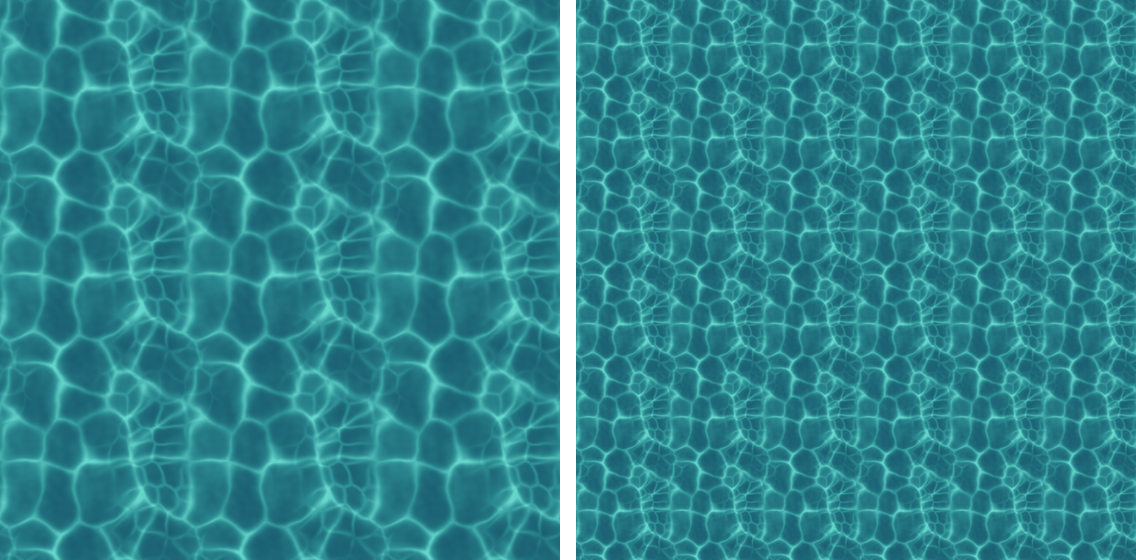
Left, the tile; right, the same tile 2 across and 2 down.
Reproduce this texture procedurally as a three.js fragment shader.

```glsl
// Sunlit pool water: a wrapping net of teal caustic light, three repeats each way.
varying vec2 vUv;

vec2 hash2(vec2 p) {
  vec2 k = vec2(dot(p, vec2(127.1, 311.7)), dot(p, vec2(269.5, 183.3)));
  return fract(sin(k) * 43758.5);
}

// Gradient noise that wraps once per tile, about -0.7 to 0.7
float corner(vec2 id, vec2 offset, float period, float seed) {
  float angle = 6.28319 * hash2(mod(id, period) + seed).x;
  return dot(vec2(cos(angle), sin(angle)), offset);
}

float noise(vec2 tile, float period, float seed) {
  vec2 p = tile * period;
  vec2 i = floor(p);
  vec2 f = p - i;
  vec2 u = f * f * f * (f * (f * 6.0 - 15.0) + 10.0);
  vec2 e = vec2(1.0, 0.0);
  float low = mix(corner(i, f, period, seed), corner(i + e, f - e, period, seed), u.x);
  float high = mix(corner(i + e.yx, f - e.yx, period, seed),
                   corner(i + 1.0, f - 1.0, period, seed), u.x);
  return mix(low, high, u.y);
}

// Weighted cells: x is the gap to the nearest edge, y to the nearest junction
vec2 cells(vec2 tile, float period, float seed) {
  vec2 p = tile * period;
  vec2 i = floor(p);
  vec3 nearest = vec3(9.0);
  for (int y = -2; y <= 2; y++) {
    for (int x = -2; x <= 2; x++) {
      vec2 id = i + vec2(float(x), float(y));
      vec2 wrapped = mod(id, period) + seed;
      vec2 center = id + 0.1 + 0.8 * hash2(wrapped);
      float d = length(center - p) - 0.3 * hash2(wrapped + 41.0).x;
      if (d < nearest.x) nearest = vec3(d, nearest.xy);
      else if (d < nearest.y) nearest = vec3(nearest.x, d, nearest.y);
      else if (d < nearest.z) nearest.z = d;
    }
  }
  return nearest.yz - nearest.x;
}

void main() {
  vec2 tile = vUv * 3.0;

  // Ripples bend the net
  vec2 bend = 0.07 * vec2(noise(tile, 3.0, 3.0), noise(tile, 3.0, 17.0))
            + 0.025 * vec2(noise(tile, 9.0, 29.0), noise(tile, 9.0, 53.0));
  vec2 water = tile + bend;

  // Broad net: soft glow, bright core, flares where lines meet
  vec2 broad = cells(water, 4.0, 7.0);
  float strength = clamp(0.78 + 0.8 * noise(tile, 5.0, 61.0), 0.35, 1.15);
  float width = 0.11 + 0.07 * noise(tile, 4.0, 71.0);
  float glow = exp(-broad.x / 0.28);
  float core = exp(-broad.x * broad.x / (width * width));
  float flare = exp(-broad.y * broad.y / 0.05);
  float light = 0.07 + strength * (0.3 * glow + 0.34 * core + 0.24 * flare);

  // Fine net, gathered towards the right of each tile
  vec2 fine = cells(water + 0.4 * bend.yx, 8.0, 23.0);
  float gathered = 0.45 * cos(6.28319 * (tile.x - 0.8)) + 1.2 * noise(tile, 3.0, 83.0);
  float patchy = smoothstep(-0.25, 0.6, gathered);
  light += patchy * (0.25 * exp(-fine.x * fine.x / 0.025) + 0.08 * exp(-fine.x / 0.4));

  // Haze, slanted streaks and mottling
  vec2 slanted = vec2(2.0 * tile.x + tile.y, tile.y - tile.x);
  light += 0.14 * noise(tile, 4.0, 97.0)
         + 0.09 * noise(slanted + bend, 6.0, 103.0)
         + 0.05 * noise(tile, 24.0, 113.0);
  light = clamp(light, 0.0, 1.0);

  // Deep water to bright light
  vec3 deep = vec3(0.10, 0.37, 0.445);
  vec3 middle = vec3(0.18, 0.565, 0.585);
  vec3 bright = vec3(0.40, 0.84, 0.80);
  vec3 color = mix(deep, middle, smoothstep(0.0, 0.4, light) * 0.4 + min(light, 0.4) * 1.5);
  color = mix(color, bright, clamp((light - 0.4) / 0.6, 0.0, 1.0));
  gl_FragColor = vec4(color, 1.0);
}
```
